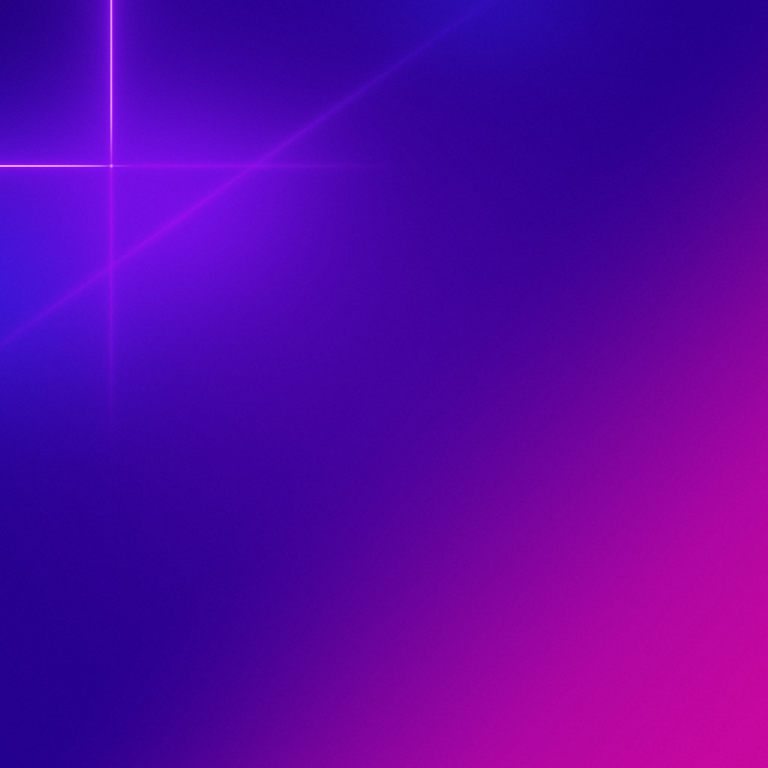
Give the GLSL for this background, as a WebGL 2 fragment shader.

```glsl
#version 300 es
precision highp float;
uniform vec2 u_resolution;
out vec4 outColor;

const vec3 NAVY = vec3(0.135, 0.0, 0.555);
const vec3 INDIGO = vec3(0.255, 0.01, 0.61);
const vec3 MAGENTA = vec3(0.66, 0.025, 0.64);
const vec3 PINK = vec3(0.78, 0.03, 0.62);
const vec3 BLUE = vec3(0.18, 0.09, 0.83);
const vec3 VIOLET = vec3(0.49, 0.06, 0.93);
const vec3 ORCHID = vec3(0.68, 0.06, 0.95);
const vec3 WHITE_HOT = vec3(0.97, 0.75, 1.0);

float hash(vec2 cell) {
  vec3 q = fract(vec3(cell.xyx) * 0.1031);
  q += dot(q, q.yzx + 33.33);
  return fract((q.x + q.y) * q.z);
}

// Soft elliptical spot: 1 at the centre, fading over the radii
float spot(vec2 p, vec2 centre, vec2 radii) {
  vec2 q = (p - centre) / radii;
  return exp(-dot(q, q));
}

// Exponential falloff around a line
float halo(float dist, float width) {
  return exp(-abs(dist) / width);
}

// Thin line with smooth edges
float core(float dist, float halfWidth, float pixel) {
  return 1.0 - smoothstep(halfWidth, halfWidth + pixel, abs(dist));
}

// Diagonal sweep from navy through indigo to pink
vec3 backdrop(vec2 p) {
  float sweep = p.x - 0.93 * p.y;
  vec3 color = mix(NAVY, INDIGO, spot(p, vec2(0.5, 0.5), vec2(0.42)));
  color = mix(color, NAVY * 0.85, 0.7 * spot(p, vec2(0.0, 1.0), vec2(0.15)));
  color = mix(color, MAGENTA, smoothstep(0.0, 0.7, sweep));
  return mix(color, PINK, smoothstep(0.5, 1.0, sweep));
}

// Straight beam: broad haze, narrow halo, and a core that heats up
vec3 beam(vec3 color, float dist, float fade, float heat, float pixel) {
  color = mix(color, VIOLET, fade * (0.5 * halo(dist, 0.05) + 0.25 * halo(dist, 0.016)));
  color = mix(color, ORCHID, fade * 0.75 * halo(dist, 0.0035));
  return mix(color, WHITE_HOT, heat * core(dist, 0.0006, pixel));
}

void main() {
  vec2 p = gl_FragCoord.xy / u_resolution;
  float pixel = 1.0 / min(u_resolution.x, u_resolution.y);
  vec2 crossing = vec2(0.145, 0.784);
  vec2 offset = p - crossing;
  float slant = (p.y - 0.551 - 0.704 * p.x) / 1.223;
  vec3 color = backdrop(p);

  // Blue pools where the slanted beam leaves the canvas
  color = mix(color, BLUE, 0.95 * spot(p, vec2(-0.02, 0.64), vec2(0.22, 0.17)));
  color = mix(color, BLUE, 0.45 * spot(p, vec2(0.63, 1.0), vec2(0.14, 0.09)));

  // Violet light gathered around the crossing and below the slant
  color = mix(color, VIOLET, 0.75 * spot(p, vec2(0.22, 0.735), vec2(0.17, 0.13)));
  color = mix(color, VIOLET, 0.3 * spot(p, vec2(0.24, 0.68), vec2(0.26, 0.22)));

  // Slanted beam, wider on its lower side
  float middle = spot(p, vec2(0.23, 0.713), vec2(0.24, 0.3));
  float spread = slant < 0.0 ? 0.06 : 0.025;
  color = mix(color, VIOLET, 0.32 * middle * halo(slant, spread));
  vec3 slantColor = mix(vec3(0.28, 0.06, 0.86), ORCHID, middle);
  float slantFade = 0.25 + 0.4 * middle;
  color = mix(color, slantColor, slantFade * halo(slant, 0.006));

  // Horizontal and vertical beams, hottest toward the near edges
  float fadeRight = 1.0 - smoothstep(0.1, 0.56, p.x);
  float fadeDown = smoothstep(0.38, 0.84, p.y);
  float heatLeft = 0.85 * (1.0 - smoothstep(-0.02, 0.03, offset.x));
  float heatUp = 0.75 * smoothstep(-0.02, 0.08, offset.y);
  color = beam(color, offset.y, fadeRight, heatLeft, pixel);
  color = beam(color, offset.x, fadeDown, heatUp, pixel);

  // Small spark at the crossing
  color = mix(color, WHITE_HOT, 0.7 * spot(p, crossing, vec2(0.002)));

  // Fine grain against banding
  color += (hash(floor(p * 512.0)) - 0.5) * 0.012;
  outColor = vec4(clamp(color, 0.0, 1.0), 1.0);
}
```
